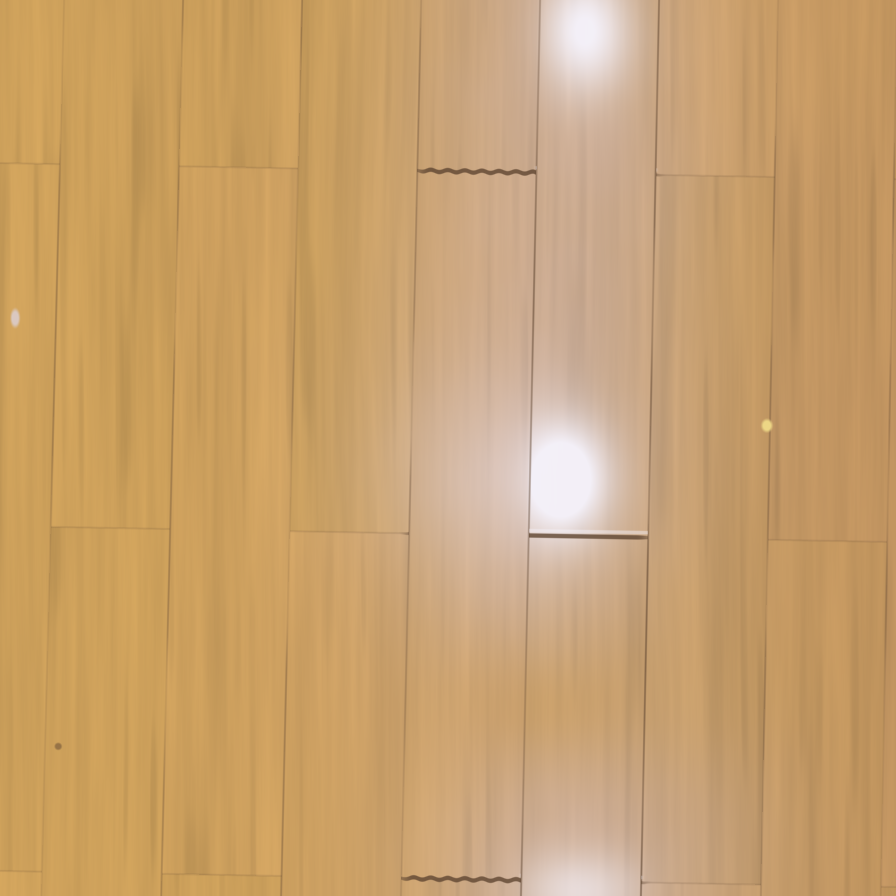
Give the GLSL for this texture, as a three.js fragment shader.

```glsl
// Glossy honey-coloured wood floor: staggered narrow planks with grain and window glare.
varying vec2 vUv;

const float PLANK_WIDTH = 0.1328;
const float PLANK_LENGTH = 0.79;
const float FIRST_SEAM = 0.0716;
const float FIRST_JOINT = 0.182;

const vec3 HONEY = vec3(0.825, 0.645, 0.365);
const vec3 TAN = vec3(0.745, 0.570, 0.375);
const vec3 ROSE_HAZE = vec3(0.810, 0.705, 0.665);
const vec3 GLARE_WHITE = vec3(0.960, 0.950, 0.985);
const vec3 GAP_BROWN = vec3(0.370, 0.270, 0.190);

float hash(vec2 p) {
  return fract(sin(dot(p, vec2(127.1, 311.7))) * 43758.5453);
}

float noise(vec2 p) {
  vec2 i = floor(p);
  vec2 f = fract(p);
  f = f * f * (3.0 - 2.0 * f);
  float low = mix(hash(i), hash(i + vec2(1.0, 0.0)), f.x);
  float high = mix(hash(i + vec2(0.0, 1.0)), hash(i + vec2(1.0, 1.0)), f.x);
  return mix(low, high, f.y);
}

float fbm(vec2 p) {
  float sum = 0.0;
  float gain = 0.5;
  for (int i = 0; i < 4; i++) {
    sum += gain * noise(p);
    p = p * 2.03 + 17.3;
    gain *= 0.5;
  }
  return sum;
}

// Soft blob of light
float glow(vec2 p, vec2 centre, vec2 size) {
  vec2 q = (p - centre) / size;
  return exp(-dot(q, q));
}

float line(float dist, float halfWidth) {
  return 1.0 - smoothstep(halfWidth - 0.0009, halfWidth + 0.0011, abs(dist));
}

float spot(vec2 p, vec2 centre, vec2 radius) {
  return 1.0 - smoothstep(0.6, 1.3, length((p - centre) / radius));
}

// Streaks stretched along the plank, shifted for each board
float woodGrain(vec2 p, float seed) {
  vec2 q = p + vec2(seed * 7.0, seed * 13.0);
  q.x += 0.006 * noise(q * vec2(6.0, 3.0));
  float broad = fbm(q * vec2(28.0, 1.3)) - 0.47;
  float fibre = fbm(q * vec2(130.0, 4.0)) - 0.47;
  float vein = smoothstep(0.68, 0.92, noise(q * vec2(100.0, 3.5)));
  return 0.13 * broad + 0.10 * fibre - 0.055 * vein;
}

float hazeAmount(vec2 p) {
  float haze = 0.50 * glow(p, vec2(0.61, 0.65), vec2(0.19, 0.58));
  haze += 0.50 * glow(p, vec2(0.58, 0.48), vec2(0.15, 0.17));
  haze += 0.45 * glow(p, vec2(0.64, 0.95), vec2(0.13, 0.28));
  haze += 0.75 * glow(p, vec2(0.66, 0.00), vec2(0.18, 0.17));
  haze -= 0.28 * glow(p, vec2(0.61, 0.21), vec2(0.10, 0.07));
  haze *= 0.82 + 0.4 * fbm(p * 7.0);
  return clamp(haze, 0.0, 1.0);
}

float glareAmount(vec2 p) {
  float glare = glow(p, vec2(0.653, 0.965), vec2(0.050, 0.070));
  glare += 1.1 * glow(p, vec2(0.630, 0.465), vec2(0.048, 0.062));
  glare += 0.40 * glow(p, vec2(0.560, 0.460), vec2(0.120, 0.110));
  glare += 0.65 * glow(p, vec2(0.645, 0.005), vec2(0.070, 0.045));
  return glare;
}

void main() {
  vec2 p = vUv;
  float down = 1.0 - p.y;

  // Slightly leaning columns and staggered end joints
  float across = (p.x + mix(0.026, 0.018, p.x) * down - FIRST_SEAM) / PLANK_WIDTH + 1.0;
  float column = floor(across);
  float seamDist = (fract(across + 0.5) - 0.5) * PLANK_WIDTH;
  float stagger = mod(column, 2.0) * 0.405;
  float along = (down - FIRST_JOINT - stagger - 0.018 * p.x) / PLANK_LENGTH;
  float jointDist = (fract(along + 0.5) - 0.5) * PLANK_LENGTH;
  float seed = hash(vec2(column, floor(along)) + 3.7);

  // Wood under a film of reflected light
  float tan01 = smoothstep(0.10, 1.0, p.x) * 0.75 + 0.35 * (fbm(p * 4.0) - 0.45);
  vec3 color = mix(HONEY, TAN, clamp(tan01 + 0.35 * (seed - 0.5), 0.0, 1.0));
  color *= 0.985 + 0.05 * (seed - 0.5) + woodGrain(p, seed);
  float haze = hazeAmount(p);
  float board = 1.0 - smoothstep(0.48, 0.53, abs(across - 5.5));
  float glare = glareAmount(p) * mix(0.6, 1.0, board);
  color = mix(color, ROSE_HAZE * (1.0 + 0.6 * woodGrain(p, seed)), 0.9 * haze);
  color = mix(color, GLARE_WHITE, clamp(glare, 0.0, 0.96));

  // Long seams, broken and clearest beside the glare
  float shine = exp(-pow((p.x - 0.66) / 0.085, 2.0));
  float wear = smoothstep(0.25, 0.75, noise(vec2(floor(across + 0.5) * 9.1, p.y * 9.0)));
  color = mix(color, GAP_BROWN, line(seamDist, 0.0009) * (0.12 + 0.25 * wear + 0.38 * shine));

  // End joints, open and ridged in the two middle columns
  float open = 1.0 - smoothstep(0.9, 1.1, abs(across - 5.0));
  float ridge = 0.0012 * sin(p.x * 330.0) * open * (1.0 - board);
  float gap = line(jointDist + ridge, mix(0.0009, 0.0023, open));
  float lip = line(jointDist + 0.0055, 0.0018) * board;
  color = mix(color, GLARE_WHITE, 0.45 * lip);
  color = mix(color, GAP_BROWN, gap * mix(0.16, 0.80, open));

  // Crumb, scuff and knot
  color = mix(color, vec3(0.93, 0.84, 0.52), spot(p, vec2(0.856, 0.525), vec2(0.006, 0.007)));
  color = mix(color, vec3(0.86, 0.82, 0.85), 0.8 * spot(p, vec2(0.017, 0.645), vec2(0.005, 0.010)));
  color = mix(color, GAP_BROWN, 0.5 * spot(p, vec2(0.065, 0.167), vec2(0.004)));

  gl_FragColor = vec4(color, 1.0);
}
```
